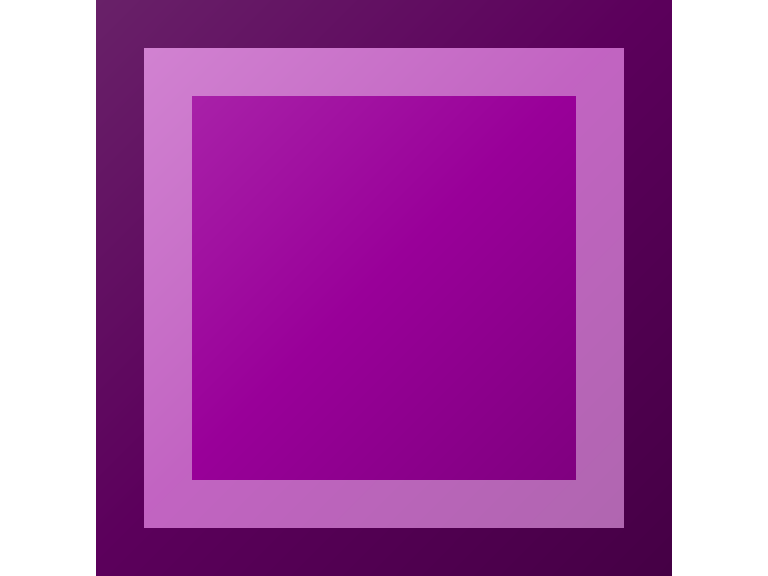
Give the GLSL for this background, as a WebGL 2 fragment shader.

```glsl
#version 300 es
precision highp float;
// Three nested squares centred on white: a dark frame, a pale band and a vivid core.
// Each is a box distance function filled with a three-stop diagonal gradient,
// running from its upper left corner to its lower right corner.
uniform vec2 u_resolution;
out vec4 fragColor;

const float GRADIENT_MIDDLE = 0.48;

// Signed distance to a centred square.
float squareDistance(vec2 p, float halfSize) {
    vec2 d = abs(p) - halfSize;
    return length(max(d, 0.0)) + min(max(d.x, d.y), 0.0);
}

// Gradient spanning the square's falling diagonal.
vec3 diagonalGradient(vec2 p, float halfSize, vec3 light, vec3 middle, vec3 dark) {
    float t = clamp(0.5 + (p.x - p.y) / (4.0 * halfSize), 0.0, 1.0);
    vec3 upper = mix(light, middle, t / GRADIENT_MIDDLE);
    vec3 lower = mix(middle, dark, (t - GRADIENT_MIDDLE) / (1.0 - GRADIENT_MIDDLE));
    return t < GRADIENT_MIDDLE ? upper : lower;
}

// Lay one smooth-edged gradient square over the colour below.
vec3 paintSquare(vec3 below, vec2 p, float halfSize, float pixel,
                 vec3 light, vec3 middle, vec3 dark) {
    float coverage = clamp(0.5 - squareDistance(p, halfSize) / pixel, 0.0, 1.0);
    return mix(below, diagonalGradient(p, halfSize, light, middle, dark), coverage);
}

void main() {
    // Centred coordinates, one unit being the canvas height.
    float pixel = 1.0 / u_resolution.y;
    vec2 p = (gl_FragCoord.xy - 0.5 * u_resolution) * pixel;

    vec3 color = vec3(1.0);

    // Dark frame; its top and bottom run past the canvas so only the sides show an edge.
    vec2 framePoint = vec2(p.x, p.y * (1.0 - 2.0 * pixel));
    color = paintSquare(color, framePoint, 0.5, pixel,
                        vec3(0.41, 0.13, 0.41), vec3(0.36, 0.0, 0.36), vec3(0.27, 0.0, 0.27));

    // Pale band.
    color = paintSquare(color, p, 5.0 / 12.0, pixel,
                        vec3(0.82, 0.51, 0.82), vec3(0.76, 0.39, 0.76), vec3(0.69, 0.40, 0.69));

    // Vivid core.
    color = paintSquare(color, p, 1.0 / 3.0, pixel,
                        vec3(0.66, 0.13, 0.66), vec3(0.60, 0.0, 0.60), vec3(0.50, 0.0, 0.50));

    fragColor = vec4(color, 1.0);
}
```
